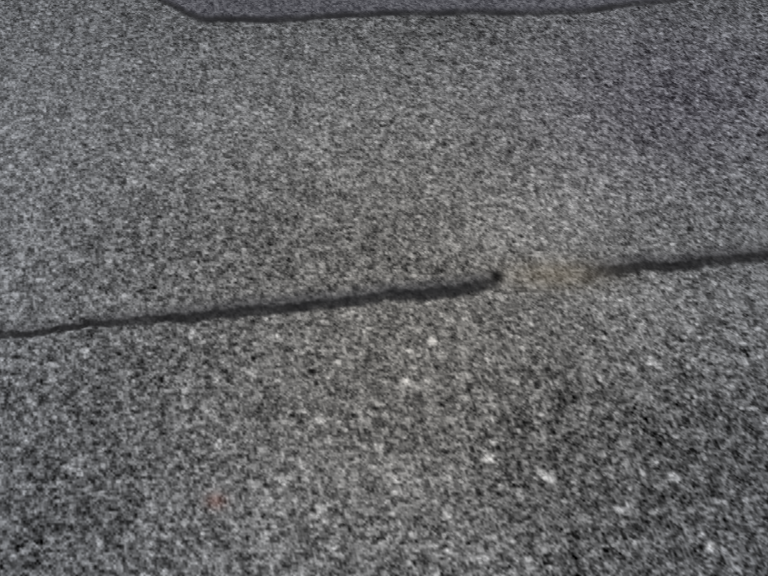
Write a WebGL 1 fragment shader that draws this texture.

```glsl
precision highp float;
// Worn asphalt seen at a slant: perspective-scaled noise grain and scattered stone chips,
// broad soft stains, a long shadowed crack across the middle with a sandy gap,
// and a thinner crack bounding a darker patch along the top edge.
uniform vec2 u_resolution;

float hash(vec2 p) {
  vec3 q = fract(vec3(p.xyx) * 0.1031);
  q += dot(q, q.yzx + 33.33);
  return fract((q.x + q.y) * q.z);
}

float noise(vec2 p) {
  vec2 i = floor(p), f = fract(p);
  f = f * f * (3.0 - 2.0 * f);
  return mix(mix(hash(i), hash(i + vec2(1, 0)), f.x),
             mix(hash(i + vec2(0, 1)), hash(i + vec2(1, 1)), f.x), f.y);
}

float fbm(vec2 p) {
  float sum = 0.0, amp = 0.5;
  for (int i = 0; i < 4; i++) {
    sum += amp * (noise(p) - 0.5);
    p = p * 2.03 + 17.3;
    amp *= 0.55;
  }
  return sum;
}

// Soft elliptical stain
float blob(vec2 p, vec2 center, vec2 radius) {
  vec2 d = (p - center) / radius;
  return exp(-dot(d, d));
}

// Coverage of randomly placed stones, one candidate per cell
float chips(vec2 g, float density, float seed) {
  float cover = 0.0;
  vec2 cell = floor(g);
  for (int j = -1; j <= 1; j++) {
    for (int i = -1; i <= 1; i++) {
      vec2 c = cell + vec2(float(i), float(j));
      vec2 center = c + vec2(hash(c + seed), hash(c + seed + 41.7));
      float radius = 0.2 + 0.3 * hash(c + seed + 83.1);
      float present = step(1.0 - density, hash(c + seed + 9.4));
      vec2 d = (g - center) * vec2(0.8, 1.0);
      cover = max(cover, present * (1.0 - smoothstep(radius * 0.4, radius + 0.15, length(d))));
    }
  }
  return cover;
}

// Stains and lit areas of the pavement
float broadTone(vec2 p) {
  float t = 0.395 + 0.07 * fbm(p * 5.0);
  t += 0.045 * blob(p, vec2(0.08, 0.70), vec2(0.25, 0.28));
  t += 0.035 * blob(p, vec2(0.55, 0.78), vec2(0.40, 0.16));
  t += 0.060 * blob(p, vec2(0.97, 0.62), vec2(0.20, 0.14));
  t += 0.030 * blob(p, vec2(0.62, 0.18), vec2(0.30, 0.25));
  t += 0.035 * blob(p, vec2(1.18, 0.45), vec2(0.25, 0.06));
  t -= 0.045 * blob(p, vec2(1.15, 0.83), vec2(0.20, 0.12));
  t -= 0.035 * blob(p, vec2(0.25, 0.55), vec2(0.20, 0.09));
  t -= 0.050 * blob(p, vec2(0.23, 0.37), vec2(0.22, 0.07));
  t -= 0.060 * blob(p, vec2(0.04, 0.10), vec2(0.26, 0.20));
  t -= 0.075 * blob(p, vec2(1.22, 0.13), vec2(0.32, 0.22));
  t -= 0.030 * smoothstep(0.88, 1.0, p.y);
  float tar = blob(p, vec2(1.03, 0.26), vec2(0.30, 0.10));
  return t - 0.09 * tar * smoothstep(0.48, 0.68, noise(p * vec2(32.0, 42.0)));
}

void main() {
  vec2 p = gl_FragCoord.xy / u_resolution.y;

  // Ground coordinates shrink the grain with distance
  float depth = 1.0 / (3.0 - p.y);
  vec2 g = vec2((p.x - 0.667) * 420.0 + 300.0, 1200.0) * depth;
  g.x += 200.0;
  float rough = mix(1.12, 0.8, p.y);
  float grain = 0.27 * (noise(g) - 0.5) + 0.20 * (noise(g * 1.7 + 31.0) - 0.5);
  grain += 0.12 * (noise(g * 0.45 + 73.0) - 0.5);
  float tone = broadTone(p) + grain * rough;
  tone += 0.13 * rough * chips(g * 0.5, 0.22, 5.0);
  tone -= 0.10 * rough * chips(g * 0.45, 0.17, 57.0);
  float nearSide = 1.0 - smoothstep(0.40, 0.55, p.y);
  tone += 0.25 * nearSide * chips(g * 0.30, 0.025, 121.0);

  // Cool tint at left and far right, warmer toward the middle
  float warm = blob(p, vec2(0.72, 0.42), vec2(0.50, 0.50));
  vec3 color = tone * mix(vec3(0.975, 0.995, 1.03), vec3(1.015, 1.0, 0.975), warm);
  color += vec3(0.004, -0.004, 0.014) * blob(p, vec2(1.17, 0.83), vec2(0.25, 0.15));

  // Main crack: soft shade above, dark ragged core, open gap
  float ragged = 0.014 * fbm(vec2(p.x * 18.0, 4.0)) + 0.005 * (noise(p * 110.0) - 0.5);
  float line = 0.418 + 0.104 * p.x - 0.006 * blob(p, vec2(0.55, 0.47), vec2(0.25, 0.3));
  float d = p.y - line - ragged;
  float gap = smoothstep(0.855, 0.875, p.x) * (1.0 - smoothstep(1.0, 1.06, p.x));
  float middle = smoothstep(0.15, 0.40, p.x);
  float shade = smoothstep(-0.008, 0.005, d) * (1.0 - smoothstep(0.010, 0.018 + 0.018 * middle, d));
  color = mix(color, vec3(0.27, 0.27, 0.28) + 0.3 * grain, shade * (1.0 - gap) * (0.45 + 0.25 * middle));
  float width = 0.005 + 0.004 * middle + 0.003 * blob(p, vec2(0.76, 0.5), vec2(0.12, 0.2));
  float core = 1.0 - smoothstep(width * 0.45, width + 0.004, abs(d));
  core *= (1.0 - gap) * (0.7 + 0.3 * noise(vec2(p.x * 28.0, 8.0)));
  color = mix(color, vec3(0.135, 0.135, 0.14) + 0.12 * grain, core * 0.92);

  // Sand in the gap, a rusty fleck and dark pits
  float sand = blob(p, vec2(0.965, 0.523), vec2(0.09, 0.025));
  color = mix(color, vec3(0.44, 0.41, 0.36) + 0.5 * grain, 0.65 * sand);
  color += vec3(0.07, -0.005, -0.02) * blob(p, vec2(0.375, 0.13), vec2(0.018, 0.014));
  color *= 1.0 - 0.65 * blob(p, vec2(0.863, 0.521), vec2(0.011, 0.010));
  color *= 1.0 - 0.50 * blob(p, vec2(0.639, 0.380), vec2(0.007, 0.008));
  color *= 1.0 - 0.40 * blob(p, vec2(0.725, 0.310), vec2(0.014, 0.010));
  color += 0.35 * blob(p, vec2(0.726, 0.167), vec2(0.007, 0.006));
  color += 0.35 * blob(p, vec2(1.234, 0.052), vec2(0.010, 0.007));

  // Far patch and its winding edge
  float edge = 0.963 + 0.012 * smoothstep(0.40, 0.75, p.x) + 0.030 * smoothstep(0.95, 1.25, p.x);
  edge += 0.045 * (1.0 - smoothstep(0.25, 0.36, p.x)) + 0.010 * fbm(vec2(p.x * 25.0, 2.0));
  float e = p.y - edge;
  color = mix(color, vec3(0.33, 0.33, 0.36) + 0.5 * grain, 0.75 * smoothstep(0.0, 0.006, e));
  float rim = smoothstep(-0.006, 0.0, e) * (1.0 - smoothstep(0.002, 0.013, e));
  color = mix(color, vec3(0.15, 0.15, 0.16), rim * (0.6 + 0.3 * noise(vec2(p.x * 22.0, 6.0))));

  gl_FragColor = vec4(clamp(color, 0.0, 1.0), 1.0);
}
```
